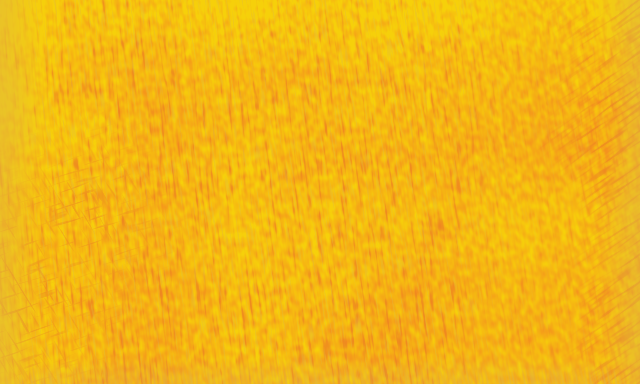
Write a WebGL 2 fragment shader that draws this texture.

```glsl
#version 300 es
precision highp float;

#define YELLOW vec3(0.965, 0.795, 0.045)
#define ORANGE vec3(0.960, 0.600, 0.105)
#define RUST vec3(0.910, 0.470, 0.150)
#define HAZE vec3(0.870, 0.710, 0.270)
#define MOTTLE_SCALE vec2(54.0, 40.0)
#define MOTTLE_CONTRAST 0.72
#define CLOUD_CONTRAST 0.34
#define STREAK_SCALE 125.0
#define STREAK_STRETCH 0.085
#define BASE_TONE 0.36

uniform vec2 u_resolution;
out vec4 fragColor;

// Unit gradient for a lattice cell, from an integer hash
vec2 cellGradient(vec2 cell) {
    uvec2 q = uvec2(ivec2(cell) + 32768);
    uint h = q.x * 1664525u ^ q.y * 22695477u;
    h = (h ^ (h >> 15)) * 2246822519u;
    h = (h ^ (h >> 13)) * 3266489917u;
    h ^= h >> 16;
    float angle = float(h & 65535u) * 6.28318 / 65536.0;
    return vec2(cos(angle), sin(angle));
}

float gradientNoise(vec2 p) {
    vec2 i = floor(p), f = p - i;
    vec2 w = f * f * f * (f * (f * 6.0 - 15.0) + 10.0);
    float a = dot(cellGradient(i), f);
    float b = dot(cellGradient(i + vec2(1, 0)), f - vec2(1, 0));
    float c = dot(cellGradient(i + vec2(0, 1)), f - vec2(0, 1));
    float d = dot(cellGradient(i + vec2(1, 1)), f - vec2(1, 1));
    return mix(mix(a, b, w.x), mix(c, d, w.x), w.y);
}

float clouds(vec2 p) {
    float sum = 0.0, amplitude = 1.0;
    for (int i = 0; i < 3; i++) {
        sum += amplitude * gradientNoise(p);
        p = p * 2.1 + 17.3;
        amplitude *= 0.6;
    }
    return sum;
}

// Long thin fibres; lean is the angle from vertical, tilting to the left
float streaks(vec2 p, float lean, float scale) {
    float c = cos(lean), s = sin(lean);
    vec2 q = vec2(c * p.x + s * p.y, c * p.y - s * p.x);
    return gradientNoise(q * scale * vec2(1.0, STREAK_STRETCH) + lean * 90.0);
}

float softSpot(vec2 p, vec2 center, vec2 radius) {
    vec2 d = (p - center) / radius;
    return exp(-dot(d, d));
}

void main() {
    vec2 uv = gl_FragCoord.xy / u_resolution;
    float aspect = u_resolution.x / u_resolution.y;
    vec2 p = vec2(uv.x * aspect, uv.y);

    // Gentle bend, so that the fibres fan out across the sheet
    vec2 bent = p + vec2(uv.y * (0.08 * uv.x - 0.05), 0.0);
    float cloud = clouds(p * 2.6 + 4.7);

    // Mottled grain, drawn out along the fibres
    vec2 grainPos = vec2(bent.x + 0.13 * p.y, p.y);
    float mottle = gradientNoise(grainPos * MOTTLE_SCALE)
                 + 0.5 * gradientNoise(grainPos * MOTTLE_SCALE * vec2(1.9, 1.5) + 31.0);

    // Regions of each stroke direction
    float rightSide = smoothstep(0.86, 1.0, uv.x + 0.08 * cloud);
    float leftSide = max(softSpot(uv, vec2(0.14, 0.44), vec2(0.10, 0.18)),
                         softSpot(uv, vec2(0.04, 0.22), vec2(0.12, 0.26)));
    float upright = mix(1.0, 0.4, smoothstep(0.62, 0.85, uv.x));
    float fibre = streaks(bent, 0.13, STREAK_SCALE);
    float fineFibre = streaks(bent + 3.1, 0.17, STREAK_SCALE * 1.35);
    float slanted = streaks(p, -0.96, STREAK_SCALE);
    float hatch = max(streaks(p, 0.55, STREAK_SCALE), streaks(p, -1.25, STREAK_SCALE));

    // Broad drift from yellow to orange
    float tone = BASE_TONE + CLOUD_CONTRAST * cloud;
    tone -= 0.30 * smoothstep(0.80, 1.0, uv.y);
    tone -= 0.18 * smoothstep(0.14, 0.0, uv.x);
    tone += 0.15 * softSpot(uv, vec2(0.48, 0.20), vec2(0.30, 0.20));
    tone += 0.13 * softSpot(uv, vec2(0.88, 0.18), vec2(0.14, 0.20));
    tone += 0.10 * softSpot(uv, vec2(0.90, 0.62), vec2(0.14, 0.12));
    tone += MOTTLE_CONTRAST * mottle * mix(0.65, 1.0, smoothstep(0.0, 0.2, uv.x));
    tone += upright * (0.34 * fibre + 0.22 * fineFibre) + 0.4 * rightSide * slanted;
    vec3 color = mix(YELLOW, ORANGE, clamp(tone, -0.1, 1.15));

    // Rust coloured strokes, strongest where the grain is already warm
    float warmth = smoothstep(0.15, 0.85, tone);
    float rust = upright * smoothstep(0.10, 0.45, fibre) * (0.10 + 0.38 * warmth);
    rust = max(rust, 0.40 * rightSide * smoothstep(0.08, 0.42, slanted));
    rust = max(rust, 0.42 * leftSide * smoothstep(0.18, 0.50, hatch));
    color = mix(color, RUST, rust);

    // Pale fibres, and a dull veil along the borders
    float pale = 0.30 * upright * smoothstep(0.12, 0.45, -fineFibre);
    float sideDistance = min(uv.x, 1.0 - uv.x) * aspect + 0.03 * cloud;
    float veil = 0.50 * smoothstep(0.13, -0.02, sideDistance);
    veil = max(veil, (0.30 + 0.6 * fineFibre) * smoothstep(0.08, 0.0, uv.y));
    color = mix(color, HAZE, clamp(max(pale, veil), 0.0, 0.65));

    fragColor = vec4(color, 1.0);
}
```
